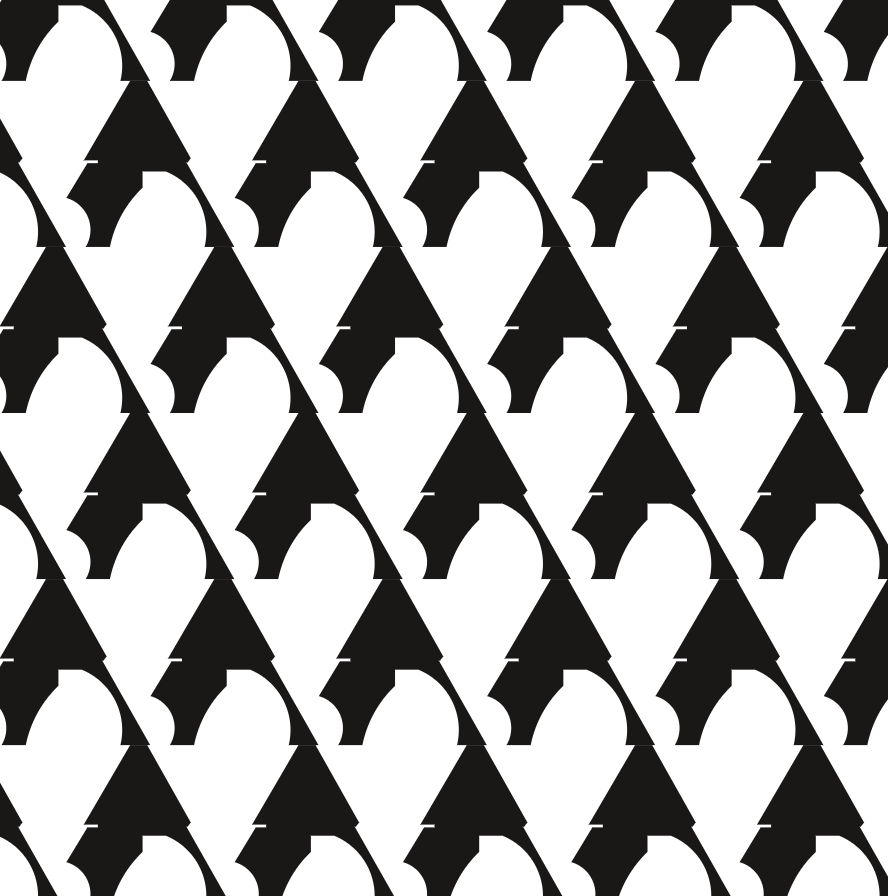
Reproduce this pattern procedurally as a Shadertoy shader.

```glsl
// Staggered rows of black, tree-like motifs on white. Each motif is a signed
// distance built from straight edges, with a round bite, an arch and a slit
// cut away; alternate rows shift by half a column. The canvas is 1152 units high.

// Signed distance to the line a-b, with y pointing down; positive is outside
// when the outline is walked down its left side and up its right side.
float edge(vec2 p, vec2 a, vec2 b) {
    vec2 d = normalize(b - a), q = p - a;
    return d.x * q.y - d.y * q.x;
}

float disc(vec2 p, vec2 centre, float radius) {
    return length(p - centre) - radius;
}

// Motif with its origin at the middle of the flat tip
float motif(vec2 p) {
    // Tapered crown, with a chamfer at its lower right corner
    float crown = max(-p.y, p.y - 105.0);
    crown = max(crown, edge(p, vec2(-11.0, 0.0), vec2(-70.5, 102.0)));
    crown = max(crown, edge(p, vec2(67.0, 99.5), vec2(11.0, 0.0)));
    crown = max(crown, edge(p, vec2(62.0, 106.0), vec2(67.0, 99.5)));

    // Flared base
    float base = max(100.0 - p.y, p.y - 213.5);
    base = max(base, edge(p, vec2(-66.0, 106.0), vec2(-93.0, 150.5)));
    base = max(base, edge(p, vec2(123.0, 213.5), vec2(62.0, 106.0)));

    // Arch: stepped on the left, rounded on the right
    float archLeft = min(5.0 - p.x, disc(p, vec2(104.8, 242.0), 144.6));
    float archRight = disc(p, vec2(3.3, 194.0), 83.7);
    float arch = max(116.5 - p.y, max(archLeft, archRight));

    float bite = disc(p, vec2(-104.6, 191.5), 42.6);
    float slit = max(p.x + 52.5, abs(p.y - 104.0) - 1.8);

    return max(min(crown, base), -min(arch, min(bite, slit)));
}

void mainImage(out vec4 fragColor, in vec2 fragCoord) {
    float pixel = 1152.0 / iResolution.y;
    vec2 p = fragCoord * pixel;
    p.y = 1152.0 - p.y;

    // Layer the two nearest rows; their soft edges leave a faint seam
    vec2 cell = vec2(216.4, 213.5);
    float firstRow = floor((p.y - 104.0) / cell.y - 0.5);
    float paper = 1.0;
    for (int i = 0; i < 2; i++) {
        float row = firstRow + float(i);
        vec2 q = p - vec2(178.3 + 0.5 * cell.x * mod(row, 2.0), 104.0 + row * cell.y);
        q.x = mod(q.x + 93.2, cell.x) - 93.2;
        paper *= clamp(0.5 + motif(q) / pixel, 0.0, 1.0);
    }

    vec3 ink = vec3(0.10, 0.09, 0.09);
    fragColor = vec4(mix(ink, vec3(1.0), paper), 1.0);
}
```
